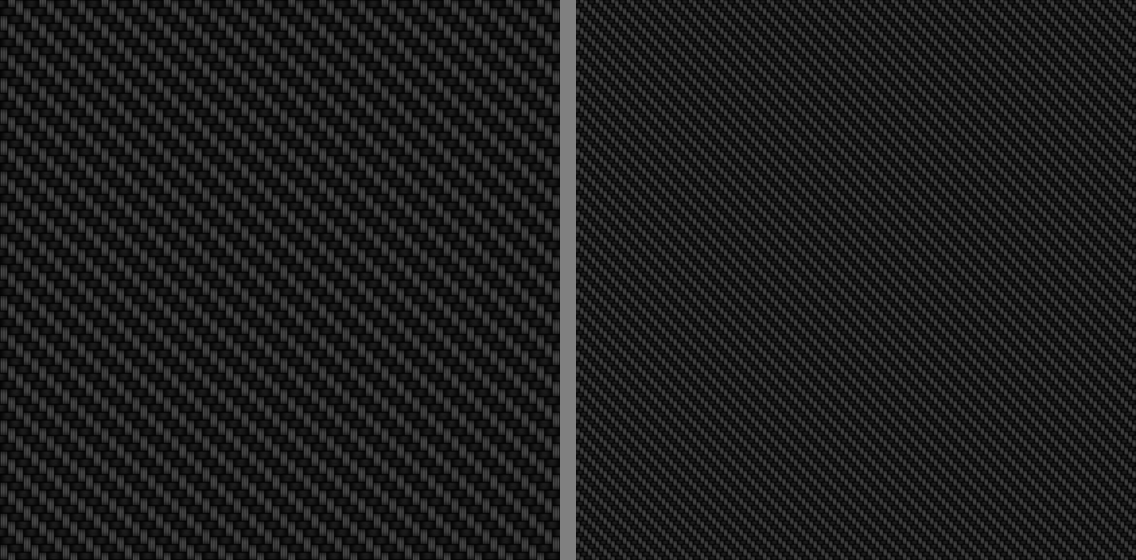
Left: one tile. Right: repeated 2 by 2.
Reproduce this texture procedurally as a Shadertoy shader.

```glsl
// Dark carbon-fibre cloth in a two-over, two-under twill: 72 x 72 yarn crossings,
// 18 repeats each way. Each yarn float is shaded from its position along and across
// the yarn; lit upright yarns show fine strands, level yarns stay near black.

const float YARNS = 72.0;

float hash(vec2 p) {
    return fract(sin(dot(p, vec2(127.1, 311.7))) * 43758.5453);
}

// Rounded profile: 0 at both ends of the 0..1 range, 1 beyond the given margin
float profile(float t, float margin) {
    return smoothstep(0.0, margin, min(t, 1.0 - t));
}

float weave(vec2 uv) {
    vec2 p = uv * YARNS;
    vec2 cell = floor(p), f = fract(p);
    float phase = mod(cell.x + cell.y, 4.0);

    if (phase < 2.0) {
        // Upright yarn on top, two cells tall
        float along = (phase + f.y) * 0.5;
        float strands = 0.5 - 0.5 * cos(f.x * 6.2832 * 3.0);
        float fibre = hash(vec2(floor(p.x * 6.0), floor(cell.y * 0.5)));
        float shade = 0.105 + 0.085 * profile(along, 0.4);
        shade += 0.095 * strands * (0.5 + 0.5 * profile(along, 0.35));
        shade *= 0.94 + 0.12 * fibre;
        return shade * mix(0.25, 1.0, profile(f.x, 0.17))
                     * mix(0.2, 1.0, profile(along, 0.07));
    }

    // Level yarn on top, two cells wide, sinking into shadow at its ends
    float along = (phase - 2.0 + f.x) * 0.5;
    float grain = hash(floor(p * vec2(3.0, 6.0)));
    float shade = 0.025 + 0.095 * profile(along, 0.48) * (0.75 + 0.25 * f.y);
    shade *= 0.92 + 0.16 * grain;
    return shade * mix(0.25, 1.0, profile(f.y, 0.2));
}

void mainImage(out vec4 fragColor, in vec2 fragCoord) {
    // Average a 3 x 3 grid inside each pixel for smooth yarn edges
    float shade = 0.0;
    for (int y = -1; y <= 1; y++)
        for (int x = -1; x <= 1; x++)
            shade += weave((fragCoord + vec2(x, y) / 3.0) / iResolution.xy);
    fragColor = vec4(vec3(shade / 9.0), 1.0);
}
```
